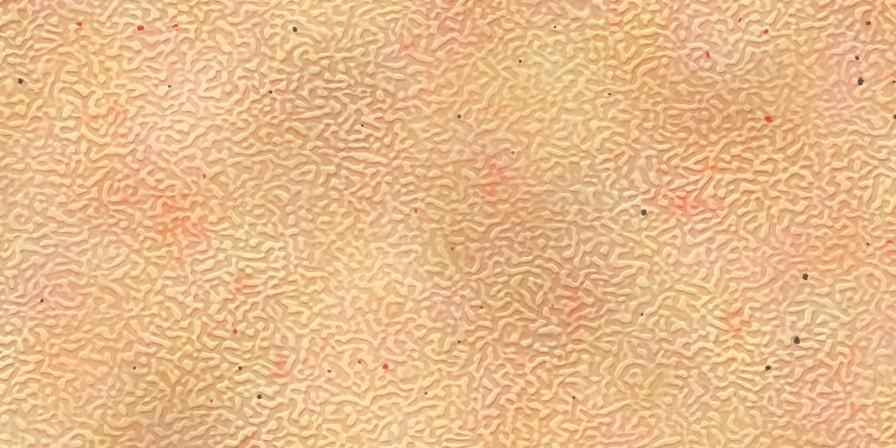
Give the GLSL for this texture, as a Shadertoy shader.

```glsl
// Warm tan leather-like paper with embossed worm-shaped wrinkles, soft stains and stray specks.

vec3 hash3(vec2 p) {
    vec3 q = fract(p.xyx * vec3(0.1031, 0.1030, 0.0973));
    q += dot(q, q.yxz + 33.33);
    return fract((q.xxy + q.yzz) * q.zyx);
}

float valueNoise(vec2 p) {
    vec2 i = floor(p), f = fract(p);
    f = f * f * (3.0 - 2.0 * f);
    return mix(mix(hash3(i).x, hash3(i + vec2(1, 0)).x, f.x),
               mix(hash3(i + vec2(0, 1)).x, hash3(i + vec2(1, 1)).x, f.x), f.y);
}

float fbm(vec2 p) {
    float sum = 0.0, amp = 0.5;
    for (int i = 0; i < 4; i++) {
        sum += amp * valueNoise(p);
        p = mat2(1.6, 1.2, -1.2, 1.6) * p + 17.3;
        amp *= 0.5;
    }
    return sum / 0.9375;
}

// Height of the wrinkles: small wave packets in random directions
float wrinkles(vec2 p) {
    vec2 cell = floor(p);
    float sum = 0.0;
    for (int y = -1; y <= 1; y++)
    for (int x = -1; x <= 1; x++)
    for (int k = 0; k < 2; k++) {
        vec2 id = cell + vec2(x, y);
        vec3 rnd = hash3(id + 211.0 * float(k) + 50.0);
        vec2 d = p - id - rnd.xy;
        float angle = 6.2832 * rnd.z;
        float phase = 6.2832 * fract(rnd.x * 7.0 + rnd.y * 13.0);
        float window = max(0.0, 1.0 - dot(d, d));
        sum += window * window * cos(6.2832 * dot(d, vec2(cos(angle), sin(angle))) + phase);
    }
    return smoothstep(-0.6, 1.0, sum);
}

// Sparse dark, red and blue flecks, one at most per grid cell
vec3 addSpecks(vec3 color, vec2 p, float pixel) {
    vec2 g = p / 0.07, id = floor(g);
    vec3 rnd = hash3(id + 400.0), look = hash3(id + 700.0);
    float corner = smoothstep(0.45, 0.0, distance(p, vec2(2.0, 0.85)));
    float chance = 0.09 + 0.3 * corner;
    vec2 d = (fract(g) - 0.25 - 0.5 * rnd.xy) * 0.07;
    float angle = 6.2832 * look.x;
    d = mat2(cos(angle), sin(angle), -sin(angle), cos(angle)) * d;
    d.x *= 0.6 + 0.4 * look.z;
    float radius = 0.0022 + 0.0045 * look.y * look.y;
    radius *= 0.7 + 0.6 * valueNoise(p * 250.0);
    float cover = smoothstep(pixel, -pixel, length(d) - radius) * step(rnd.z, chance);
    vec3 ink = vec3(0.30, 0.20, 0.14);
    if (look.z < 0.4 * (1.0 - corner)) ink = vec3(0.80, 0.22, 0.20);
    if (look.z > 0.92) ink = vec3(0.18, 0.38, 0.45);
    return mix(color, ink, 0.8 * cover);
}

void mainImage(out vec4 fragColor, in vec2 fragCoord) {
    vec2 p = fragCoord / iResolution.y;
    float pixel = 1.0 / iResolution.y;

    // Embossed relief, lit from above
    vec2 warp = vec2(valueNoise(p * 22.0), valueNoise(p * 22.0 + 90.0)) - 0.5;
    vec2 q = p * vec2(36.0, 42.0) + 0.6 * warp + 20.0;
    float height = wrinkles(q);
    float slope = height - wrinkles(q + vec2(-0.05, 0.2));
    float depth = 0.7 + 0.6 * valueNoise(p * 5.0 + 60.0);
    float tone = 0.52 + depth * (0.36 * (height - 0.38) + 0.45 * slope);

    // Broad stains and fine grain
    tone += 0.85 * (fbm(p * 2.6 + 8.0) - 0.5);
    vec2 stain = (p - vec2(1.3, 0.55)) / vec2(0.4, 0.5);
    tone += 0.04 - 0.13 * exp(-dot(stain, stain));
    tone += 0.22 * (valueNoise(p * 140.0) - 0.5);

    vec3 color = mix(vec3(0.82, 0.59, 0.41), vec3(0.995, 0.855, 0.665), clamp(tone, -0.2, 1.1));

    // Drifting pink and yellow tints
    float pink = fbm(p * 7.0 + 31.0) - 0.5;
    float yellow = fbm(p * 9.0 + 73.0) - 0.5;
    color += pink * vec3(0.03, -0.10, -0.08) + yellow * vec3(0.0, 0.02, -0.12);
    float blush = smoothstep(0.66, 0.85, fbm(p * 11.0 + 120.0));
    color += blush * vec3(0.02, -0.08, -0.07);

    color = addSpecks(color, p, pixel);
    fragColor = vec4(clamp(color, 0.0, 1.0), 1.0);
}
```
